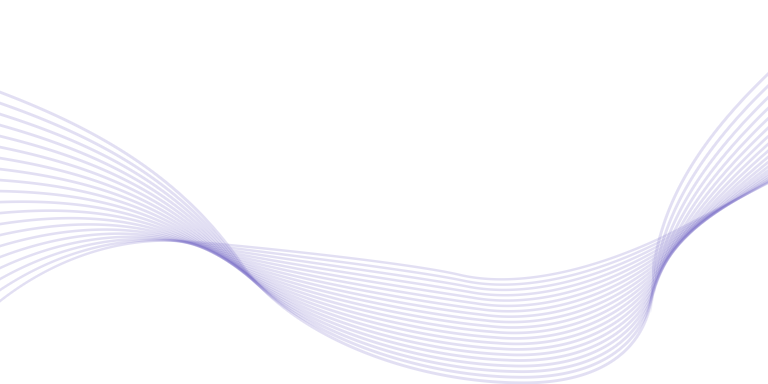
This background is drawn by a Shadertoy shader. Its source:

```glsl
// A ribbon of twenty thin translucent violet strands on white.
// Two cubic Bezier chains bound the ribbon; each strand blends their control
// points, so strands cross and darken where the ribbon twists.

const int STRANDS = 20;

// Control points of both chains, in units of canvas height (width = 2).
const vec2 OUTER[13] = vec2[13](
    vec2(0.0, 0.760), vec2(0.260, 0.661), vec2(0.474, 0.536),
    vec2(0.625, 0.318), vec2(0.760, 0.120), vec2(1.081, 0.005),
    vec2(1.354, 0.003), vec2(1.563, 0.0), vec2(1.688, 0.089),
    vec2(1.698, 0.245), vec2(1.706, 0.440), vec2(1.797, 0.635),
    vec2(2.083, 0.883));
const vec2 INNER[13] = vec2[13](
    vec2(0.0, 0.216), vec2(0.130, 0.318), vec2(0.299, 0.385),
    vec2(0.482, 0.372), vec2(0.651, 0.359), vec2(1.068, 0.315),
    vec2(1.198, 0.284), vec2(1.367, 0.245), vec2(1.589, 0.310),
    vec2(1.779, 0.409), vec2(2.018, 0.534), vec2(2.422, 0.740),
    vec2(2.813, 0.922));

vec2 controlPoint(int i, float blend) {
    return mix(OUTER[i], INNER[i], blend);
}

// Point (xy) and direction (zw) at u in 0..4 along one strand.
vec4 strandAt(float u, float blend) {
    float segment = min(floor(u), 3.0);
    float t = u - segment;
    int i = 3 * int(segment);
    vec2 a = controlPoint(i, blend);
    vec2 b = controlPoint(i + 1, blend);
    vec2 c = controlPoint(i + 2, blend);
    vec2 d = controlPoint(i + 3, blend);
    vec2 abc = mix(mix(a, b, t), mix(b, c, t), t);
    vec2 bcd = mix(mix(b, c, t), mix(c, d, t), t);
    return vec4(mix(abc, bcd, t), bcd - abc);
}

// Strands always advance in x: bisect for p.x, then measure to the tangent.
float strandDistance(vec2 p, float blend) {
    float low = 0.0, high = 4.0;
    for (int i = 0; i < 14; i++) {
        float middle = 0.5 * (low + high);
        if (strandAt(middle, blend).x < p.x) low = middle;
        else high = middle;
    }
    vec4 s = strandAt(0.5 * (low + high), blend);
    vec2 offset = p - s.xy;
    return abs(s.z * offset.y - s.w * offset.x) / max(length(s.zw), 1e-5);
}

void mainImage(out vec4 fragColor, in vec2 fragCoord) {
    vec2 p = fragCoord / iResolution.xy * vec2(2.0, 1.0);
    float pixel = 1.0 / iResolution.y;
    vec3 color = vec3(1.0);

    // Layer the strands so that overlaps build up the violet.
    for (int i = 0; i < STRANDS; i++) {
        float blend = float(i) / float(STRANDS - 1);
        float halfWidth = mix(0.0038, 0.0032, blend);
        float coverage = clamp((halfWidth - strandDistance(p, blend)) / pixel + 0.5, 0.0, 1.0);
        color = mix(color, vec3(0.43, 0.38, 0.76), 0.2 * coverage);
    }
    fragColor = vec4(color, 1.0);
}
```
